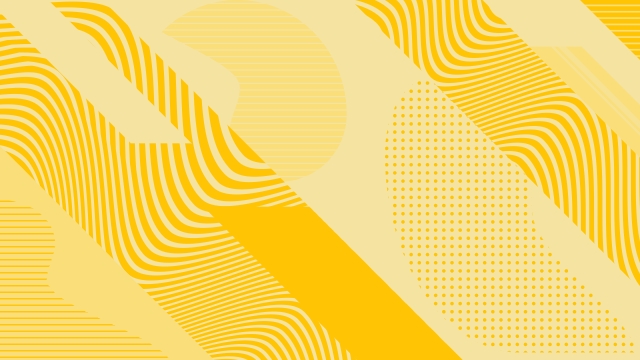
Write a WebGL 1 fragment shader that draws this background.

```glsl
precision highp float;
// Flat yellow backdrop: diagonal bands of wavy stripes, lined blobs and a dotted patch.
uniform vec2 u_resolution;

// Layout space: 768 x 432 units, y pointing down.
const float LAYOUT_HEIGHT = 432.0;
const vec3 CREAM = vec3(0.96, 0.89, 0.635);
const vec3 PALE = vec3(0.98, 0.87, 0.475);
const vec3 AMBER = vec3(1.0, 0.77, 0.01);

// Coverage of a signed distance, softened over one pixel.
float cover(float d, float px) {
  return clamp(0.5 - d / px, 0.0, 1.0);
}

float ellipse(vec2 p, vec2 centre, vec2 radii) {
  return (length((p - centre) / radii) - 1.0) * min(radii.x, radii.y);
}

// Diagonal strip between two values of x - y.
float strip(float across, float low, float high) {
  return max(low - across, across - high) * 0.7071;
}

float ruledLines(float y, float start, float gap, float width) {
  return abs(mod(y - start + 0.5 * gap, gap) - 0.5 * gap) - 0.5 * width;
}

float dotGrid(vec2 p, vec2 start, float gap, float radius) {
  return length(mod(p - start + 0.5 * gap, gap) - 0.5 * gap) - radius;
}

// Curve that climbs, dips, climbs and dips again between its knots.
float wave(float s, float start, vec4 knots, vec4 heights) {
  return heights.x * (smoothstep(start, knots.x, s) - 1.0)
       - heights.y * smoothstep(knots.x, knots.y, s)
       + heights.z * smoothstep(knots.y, knots.z, s)
       - heights.w * smoothstep(knots.z, knots.w, s);
}

// Stripe phase of the wide left band.
float leftPhase(vec2 p) {
  float along = 0.5 * (p.x + p.y);
  float across = p.x - p.y;
  float crest = 80.0 - 0.25 * min(across + 40.0, 0.0);
  float k = across - wave(along, -30.0, vec4(crest, 240.0, 370.0, 500.0),
                          vec4(168.0, 200.0, 350.0, 130.0));
  return 0.05 * k - 0.000033 * k * k;
}

// Stripe phase of the right band.
float rightPhase(vec2 p) {
  float along = 0.5 * (p.x + p.y);
  float bend = wave(along, 130.0, vec4(240.0, 305.0, 410.0, 560.0),
                    vec4(120.0, 80.0, 300.0, 200.0));
  return (p.x - p.y - 500.0 - bend) / 20.0;
}

// Stripe coverage from a phase and its values one pixel right and down.
float stripes(float phase, float phaseX, float phaseY, float duty) {
  float slope = max(length(vec2(phaseX, phaseY) - phase), 0.0001);
  return cover(abs(fract(phase) - 0.5) - 0.5 * duty, slope);
}

// Blob in the top middle: a curved left side and a rounded right side.
float topBlob(vec2 p) {
  float left = 153.0 + 135.0 * smoothstep(0.0, 105.0, p.y)
             - 13.0 * smoothstep(105.0, 160.0, p.y);
  float body = p.y < 137.0 ? ellipse(p, vec2(285.0, 137.0), vec2(131.0, 137.0))
                           : ellipse(p, vec2(336.0, 137.0), vec2(80.0, 81.0));
  return max(body, (left - p.x) * 0.6);
}

// Blob in the lower left corner.
float cornerBlob(vec2 p) {
  float right = 66.0 - 10.0 * smoothstep(292.0, 335.0, p.y)
              + 150.0 * smoothstep(335.0, 440.0, p.y);
  return p.y < 292.0 ? ellipse(p, vec2(0.0, 292.0), vec2(66.0, 52.0))
                     : (p.x - right) * 0.6;
}

// Dotted patch: rounded on the left, swept out at the lower right.
float dotPatch(vec2 p) {
  bool upper = p.y < 185.0;
  vec2 centre = vec2(upper ? 516.0 : 625.0, 185.0);
  vec2 radii = upper ? vec2(54.0, 90.0) : vec2(163.0, 238.0);
  float right = 638.0 + 127.0 * smoothstep(250.0, 435.0, p.y);
  return max(ellipse(vec2(min(p.x, centre.x), p.y), centre, radii), (p.x - right) * 0.6);
}

void main() {
  float px = LAYOUT_HEIGHT / u_resolution.y;
  vec2 p = vec2(gl_FragCoord.x, u_resolution.y - gl_FragCoord.y) * px;
  vec2 dx = vec2(px, 0.0);
  vec2 dy = vec2(0.0, px);
  float across = p.x - p.y;
  vec3 color = CREAM;

  // Lined blob and dotted patch
  vec3 lined = mix(PALE, CREAM, cover(ruledLines(p.y, 4.0, 8.0, 1.5), px));
  color = mix(color, lined, cover(topBlob(p), px));
  float dots = max(dotPatch(p), dotGrid(p, vec2(464.0, 148.7), 9.8, 2.1));
  color = mix(color, AMBER, cover(dots, px));

  // Lower left field with its ruled blob
  color = mix(color, PALE, cover((across + 175.0) * 0.7071, px));
  float rules = max(cornerBlob(p), ruledLines(p.y, 241.5, 7.8, 1.6));
  color = mix(color, AMBER, cover(max(rules, (across + 175.0) * 0.7071), px));

  // Left band: two arms that join, then a solid amber arm
  float arms = min(strip(across, -175.0, -15.0), strip(across, 58.0, 123.0));
  float joined = max(strip(across, -175.0, 123.0), 172.0 - p.y);
  float solid = max(strip(across, -4.0, 123.0), 248.0 - p.y);
  float leftInk = stripes(leftPhase(p), leftPhase(p + dx), leftPhase(p + dy), 0.58);
  color = mix(color, mix(CREAM, AMBER, leftInk), cover(min(arms, joined), px));
  color = mix(color, AMBER, cover(solid, px));

  // Right band, pale strip with light streaks, and ruled corner
  float rightInk = stripes(rightPhase(p), rightPhase(p + dx), rightPhase(p + dy), 0.58);
  color = mix(color, mix(CREAM, AMBER, rightInk), cover(strip(across, 421.0, 579.0), px));
  float streaks = min(strip(across, 605.0, 609.0), strip(across, 613.0, 623.0));
  vec3 streaked = mix(PALE, CREAM, 0.6 * cover(streaks, px));
  color = mix(color, streaked, cover(max(strip(across, 579.0, 642.0), 56.0 - p.y), px));
  vec3 ruled = mix(AMBER, PALE, cover(ruledLines(p.y, 6.5, 7.6, 2.0), px));
  color = mix(color, ruled, cover((696.0 - across) * 0.7071, px));

  gl_FragColor = vec4(color, 1.0);
}
```
